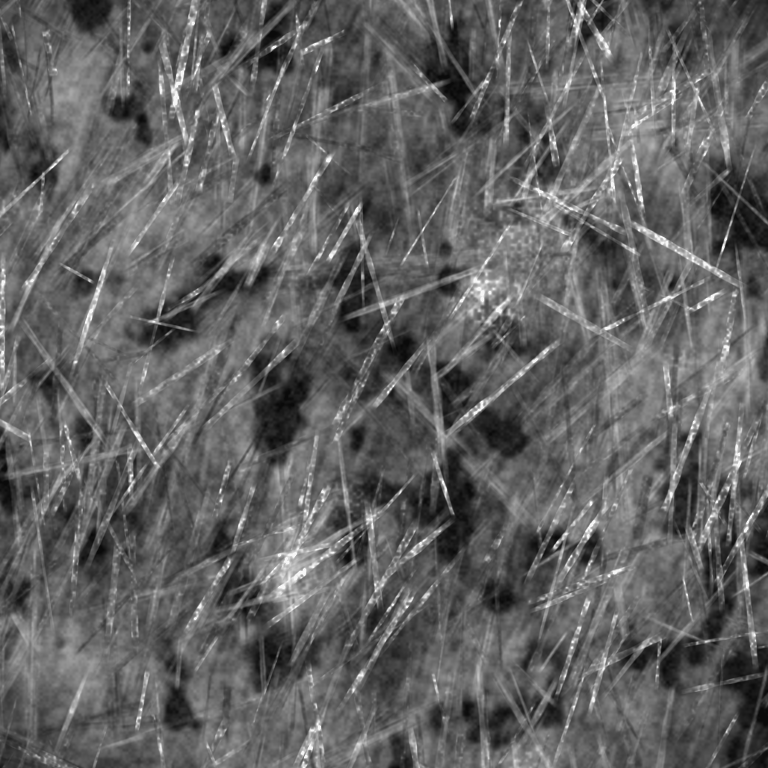
Give the GLSL for this texture, as a three.js fragment shader.

```glsl
// Dense tangle of grey needle crystals with glinting flecks over a cloudy, pitted ground.
varying vec2 vUv;

vec4 hash4(float n) {
  vec4 q = fract(n * vec4(0.1031, 0.1030, 0.0973, 0.1099));
  q += dot(q, q.wzxy + 33.33);
  return fract((q.xxyz + q.yzzw) * q.zywx);
}

float hash(vec2 p) {
  vec3 q = fract(p.xyx * 0.1031);
  q += dot(q, q.yzx + 33.33);
  return fract((q.x + q.y) * q.z);
}

float noise(vec2 p) {
  vec2 cell = floor(p);
  vec2 f = fract(p);
  f = f * f * (3.0 - 2.0 * f);
  return mix(mix(hash(cell), hash(cell + vec2(1.0, 0.0)), f.x),
             mix(hash(cell + vec2(0.0, 1.0)), hash(cell + 1.0), f.x), f.y);
}

float fbm(vec2 p) {
  float sum = 0.0;
  float amp = 0.57;
  for (int i = 0; i < 3; i++) {
    sum += amp * noise(p);
    p = mat2(0.8, 0.6, -0.6, 0.8) * p * 2.03 + 17.0;
    amp *= 0.5;
  }
  return sum;
}

// Mostly steep, some shallow rising, a few falling to the right.
float needleAngle(float pick, float spread) {
  if (pick < 0.6) return 0.95 + 0.85 * spread;
  if (pick < 0.84) return 0.2 + 0.75 * spread;
  return 1.75 + 1.2 * spread;
}

// Lays bundles of three needles over the tone, skipping bundles out of reach.
float addNeedles(float tone, vec2 uv, int bundles, float seed, float halfLength,
                 float halfWidth, float blur, float cover, float glint) {
  float reach = 1.35 * halfLength + 0.14;
  for (int i = 0; i < 150; i++) {
    if (i >= bundles) break;
    float id = seed + float(i);
    vec4 bundle = hash4(id);
    vec2 offset = uv - (bundle.xy * 1.2 - 0.1);
    if (dot(offset, offset) > reach * reach) continue;

    for (int j = 0; j < 3; j++) {
      vec4 own = hash4(id * 3.0 + float(j) + 0.37);
      float angle = needleAngle(bundle.z, bundle.w) + (own.x - 0.5) * 0.35;
      vec2 axis = vec2(cos(angle), sin(angle));
      vec2 d = offset - (own.yz - 0.5) * 0.18;
      float along = dot(d, axis);
      float across = dot(d, vec2(-axis.y, axis.x));
      float len = halfLength * (0.35 + own.w);
      float width = halfWidth * (0.45 + 1.2 * fract(own.w * 17.3));
      if (abs(along) > len || abs(across) > width + blur) continue;

      // Ragged sides and tapered ends
      vec2 shift = own.xy * 90.0 + 200.0;
      float ragged = noise(vec2(along * 45.0, 0.5) + shift);
      width *= 0.55 + 0.45 * ragged;
      float mask = 1.0 - smoothstep(max(width - blur, 0.0), width + blur, abs(across));
      mask *= 1.0 - smoothstep(len * 0.7, len, abs(along));

      // Lengthwise streaks, and flecks of two sizes
      float streak = noise(vec2(along * 30.0, across * 300.0) + shift);
      float fleck = 0.55 * noise(vec2(along * 90.0, across * 260.0) + shift.yx)
                  + 0.55 * noise(uv * 270.0 + shift);
      float body = mix(0.13, 0.66, fract(own.x * 9.7)) * (0.6 + 0.8 * streak);
      tone = mix(tone, body, cover * mask);
      tone += glint * mask * (0.1 + 1.5 * fleck * fleck * fleck) * (0.25 + own.z) * (0.4 + ragged);
    }
  }
  return tone;
}

// Patch of bright granules with a ragged outline.
float granules(vec2 uv, vec2 centre, float radius) {
  vec2 d = (uv - centre) / radius;
  if (dot(d, d) > 9.0) return 0.0;
  float rim = dot(d, d) * (0.5 + noise(uv * 60.0));
  float grain = noise(uv * 210.0);
  return exp(-rim) * (0.25 + 1.2 * grain * grain);
}

void main() {
  vec2 uv = vUv;

  // Cloudy ground with faint fibres
  float tone = 0.36 + 0.5 * (fbm(uv * 6.0 + 3.0) - 0.5) + 0.3 * (fbm(uv * 24.0 + 9.0) - 0.5);
  vec2 fibre = mat2(0.95, 0.31, -0.31, 0.95) * uv + 0.03 * noise(uv * 9.0);
  tone += 0.12 * (noise(fibre * vec2(150.0, 22.0)) - 0.5);

  // Broad needles out of focus
  tone = addNeedles(tone, uv, 60, 11.0, 0.15, 0.009, 0.006, 0.5, 0.08);

  // Small dark pits between the crystals
  float pits = fbm(uv * vec2(17.0, 14.0) + 41.0);
  tone *= mix(0.3, 1.0, smoothstep(0.26, 0.44, pits));

  // Middle layer, then sharp glinting needles
  tone = addNeedles(tone, uv, 150, 523.0, 0.085, 0.0042, 0.002, 0.5, 0.14);
  tone = addNeedles(tone, uv, 105, 1307.0, 0.08, 0.0036, 0.0013, 0.35, 0.52);

  // Granular clumps
  tone += 0.6 * granules(uv, vec2(0.635, 0.605), 0.026);
  tone += 0.25 * granules(uv, vec2(0.68, 0.7), 0.075);
  for (int i = 0; i < 6; i++) {
    vec4 r = hash4(float(i) + 77.7);
    tone += 0.2 * granules(uv, r.xy, 0.012 + 0.025 * r.z);
  }

  // Fine mottling and darker corners
  tone += 0.12 * (noise(uv * 110.0) - 0.5) + 0.07 * (noise(uv * 260.0) - 0.5);
  tone *= 1.0 - 0.45 * smoothstep(0.52, 0.75, length(uv - 0.5));

  gl_FragColor = vec4(vec3(clamp(tone, 0.04, 0.97)), 1.0);
}
```
